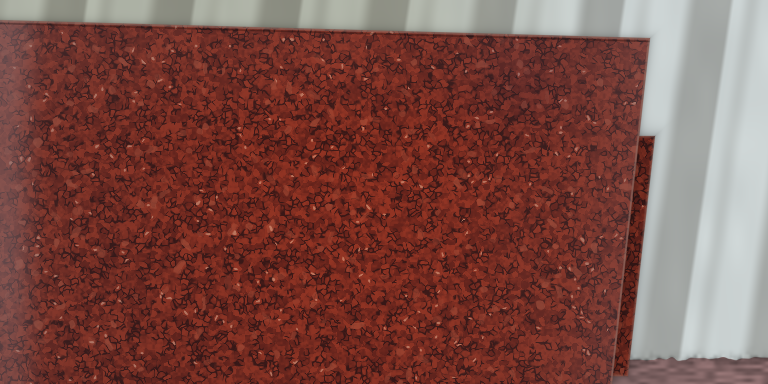
Give the GLSL for this texture, as a Shadertoy shader.

```glsl
// Polished red granite slab leaning on a white corrugated wall, a second slab behind it.

// Layout, in canvas heights (x runs 0 to 2)
const vec2  SLAB_CORNER = vec2(1.693, 0.901);
const float SLAB_TOP_SLOPE = -0.0277;
const float SLAB_SIDE_LEAN = 0.110;
const vec2  BACK_CORNER = vec2(1.706, 0.646);
const float BACK_SIDE_LEAN = 0.113;
const float RIB_PERIOD = 0.280;
const float RIB_START = 1.914;
const float RIB_LEAN = 0.147;
const float FLOOR_Y = 0.065;

// Grain sizes, as cells per canvas height
const float GRAIN_SCALE = 66.0;
const float CRYSTAL_SCALE = 19.0;

// Colours
const vec3 DEEP_RED   = vec3(0.375, 0.135, 0.110);
const vec3 BRICK_RED  = vec3(0.550, 0.205, 0.145);
const vec3 BLACK_MICA = vec3(0.170, 0.080, 0.085);
const vec3 FELDSPAR   = vec3(0.640, 0.310, 0.230);
const vec3 SPARKLE    = vec3(0.780, 0.560, 0.470);
const vec3 SHEEN      = vec3(0.560, 0.450, 0.460);
const vec3 SLAB_EDGE  = vec3(0.560, 0.420, 0.380);
const vec3 WALL_LIGHT = vec3(0.800, 0.830, 0.830);
const vec3 WALL_SHADE = vec3(0.640, 0.655, 0.645);
const vec3 WALL_OLIVE = vec3(0.870, 0.860, 0.800);
const vec3 FLOOR_TONE = vec3(0.500, 0.390, 0.390);

vec2 hash2(vec2 p) {
    vec3 q = fract(p.xyx * vec3(0.1031, 0.1030, 0.0973));
    q += dot(q, q.yzx + 33.33);
    return fract((q.xx + q.yz) * q.zy);
}

float noise(vec2 p) {
    vec2 i = floor(p), f = fract(p);
    f = f * f * (3.0 - 2.0 * f);
    return mix(mix(hash2(i).x, hash2(i + vec2(1, 0)).x, f.x),
               mix(hash2(i + vec2(0, 1)).x, hash2(i + vec2(1, 1)).x, f.x), f.y);
}

// Coordinates along and across a randomly turned axis
vec2 turn(vec2 d, vec2 seed) {
    vec2 axis = normalize(hash2(seed + 71.0) - 0.5 + 0.001);
    return vec2(dot(d, axis), dot(d, vec2(-axis.y, axis.x)));
}

// Packed elongated grains: x = distance to centre, y = gap to next grain, z = grain id
vec3 grains(vec2 p) {
    vec2 cell = floor(p);
    float nearest = 9.0, second = 9.0, id = 0.0;
    for (int j = -1; j <= 1; j++)
    for (int i = -1; i <= 1; i++) {
        vec2 c = cell + vec2(i, j), h = hash2(c);
        float d = length(turn(p - c - h, c) * vec2(0.75, 1.25));
        if (d < nearest) { second = nearest; nearest = d; id = hash2(c + 17.0).y; }
        else second = min(second, d);
    }
    return vec3(nearest, second - nearest, id);
}

// Coverage of sparse, larger blocky crystals
float crystals(vec2 p) {
    vec2 cell = floor(p);
    float cover = 0.0;
    for (int j = -1; j <= 1; j++)
    for (int i = -1; i <= 1; i++) {
        vec2 c = cell + vec2(i, j), h = hash2(c + 5.0), kind = hash2(c + 43.0);
        vec2 size = vec2(0.14 + 0.24 * kind.y * kind.y, 0.10 + 0.09 * h.x);
        vec2 d = abs(turn(p - c - h, c)) / size;
        float shape = pow(dot(d * d * d, vec2(1.0)), 1.0 / 3.0);
        cover = max(cover, (1.0 - smoothstep(0.75, 1.15, shape)) * step(kind.x, 0.42) * (0.4 + 0.6 * h.y));
    }
    return cover;
}

vec3 granite(vec2 p) {
    vec2 warp = vec2(noise(p * 90.0), noise(p * 90.0 + 40.0)) - 0.5;
    vec3 g = grains((p + 0.008 * warp) * GRAIN_SCALE);
    float tone = 0.6 * g.z + 0.4 * noise(p * 150.0);
    vec3 col = mix(DEEP_RED, BRICK_RED, smoothstep(0.1, 0.85, tone));
    float crystal = crystals(p * CRYSTAL_SCALE + warp * 0.15);
    float seam = 1.0 - smoothstep(0.05, 0.34, g.y);
    float mica = seam * smoothstep(0.36, 0.66, noise(p * 75.0 + 9.0));
    col = mix(col, BLACK_MICA, 0.85 * mica * (1.0 - 0.8 * crystal));
    col = mix(col, FELDSPAR, 0.65 * crystal);
    float glint = step(0.965, g.z) * (1.0 - smoothstep(0.12, 0.32, g.x));
    return mix(col, SPARKLE, 0.75 * glint);
}

// Reflections and uneven light on the polished face
vec3 polish(vec3 col, vec2 p) {
    float right = SLAB_CORNER.x - SLAB_SIDE_LEAN * (SLAB_CORNER.y - p.y) - p.x;
    float haze = 0.34 * (1.0 - smoothstep(0.02, 0.13, p.x)) + 0.13 * exp(-p.x * 4.0);
    haze += 0.24 * exp(-right * 5.0) + 0.10 * smoothstep(0.6, 0.95, p.y);
    float glow = exp(-2.2 * dot(p - vec2(0.95, 0.48), p - vec2(0.95, 0.48)));
    vec2 patchPos = (p - vec2(1.36, 0.79)) / vec2(0.17, 0.13);
    col *= mix(vec3(0.90, 0.94, 1.0), vec3(1.05, 0.98, 0.92), glow);
    col *= 1.0 - vec3(0.14, 0.12, 0.0) * exp(-dot(patchPos, patchPos));
    return mix(col, SHEEN, haze * (0.85 + 0.3 * noise(p * vec2(9.0, 3.0))));
}

vec3 wall(vec2 p) {
    float rib = fract((p.x + RIB_LEAN * (1.0 - p.y) - RIB_START) / RIB_PERIOD);
    float shade = smoothstep(0.50, 0.66, rib) * (1.0 - smoothstep(0.95, 1.0, rib));
    shade += 0.35 * smoothstep(0.12, 0.0, abs(rib - 0.16));
    vec3 col = mix(WALL_LIGHT, WALL_SHADE, shade);
    col *= mix(WALL_OLIVE, vec3(1.0), smoothstep(0.9, 1.7, p.x));
    return col * (0.97 + 0.05 * noise(p * vec2(25.0, 8.0)));
}

void mainImage(out vec4 fragColor, in vec2 fragCoord) {
    vec2 p = fragCoord / iResolution.y;
    float aa = 0.8 / iResolution.y;

    // Wall, with gritty floor joint
    vec3 col = wall(p);
    float joint = FLOOR_Y + 0.012 * (noise(p * 60.0) - 0.5) - p.y;
    vec3 ground = FLOOR_TONE * (0.8 + 0.4 * noise(p * vec2(40.0, 110.0)));
    col = mix(col, ground, smoothstep(-aa, aa, joint));
    col *= 1.0 - 0.45 * exp(-abs(joint) * 130.0) * noise(p * 95.0);

    // Slab behind
    float backSide = BACK_CORNER.x - BACK_SIDE_LEAN * (BACK_CORNER.y - p.y) - p.x;
    float back = min(min(backSide, BACK_CORNER.y - p.y), p.y - 0.02);
    col *= 1.0 - 0.22 * exp(-max(-back, 0.0) * 70.0);
    vec3 backCol = mix(granite(p + 3.7) * 0.88, SLAB_EDGE, 0.5 * (1.0 - smoothstep(0.0, 0.008, back)));
    col = mix(col, backCol, smoothstep(-aa, aa, back));

    // Front slab with a pale sawn rim
    float top = SLAB_CORNER.y + SLAB_TOP_SLOPE * (p.x - SLAB_CORNER.x) - p.y;
    float side = SLAB_CORNER.x - SLAB_SIDE_LEAN * (SLAB_CORNER.y - p.y) - p.x;
    float slab = min(top, side);
    col *= 1.0 - 0.18 * exp(-max(-slab, 0.0) * 110.0);
    vec3 face = polish(granite(p), p);
    face = mix(face, SLAB_EDGE, 0.65 * (1.0 - smoothstep(0.003, 0.007, slab)));
    face *= 1.0 - 0.3 * smoothstep(0.004, 0.0, abs(top - 0.009));
    col = mix(col, face, smoothstep(-aa, aa, slab));

    fragColor = vec4(col, 1.0);
}
```
